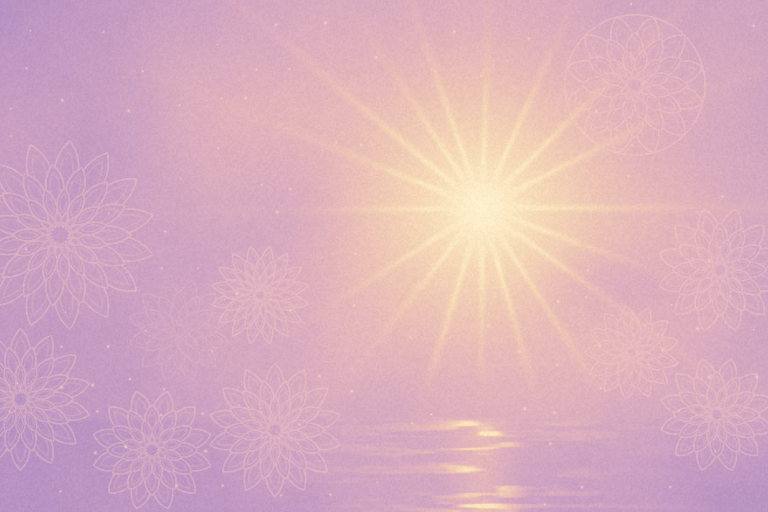
A Shadertoy shader for this background:

```glsl
// A pastel dawn: a sun with long rays in lavender clouds, a glittering sea below
// and faint line-drawn flowers. A tone value indexes a colour ramp; the flowers
// are rings of vesica petals folded around their centres.
#define SUN vec2(0.941, 0.594)
#define HORIZON 0.184
#define GLOW_FALLOFF 1.9
#define CLOUD_AMOUNT 1.7
#define RAY_STRENGTH 0.85
#define FLOWER_OPACITY 0.36
#define LINE_WIDTH 0.0007
#define SPARK_CELL 0.075
#define GRAIN 0.035

const float TAU = 6.28318;

const vec3 RAMP[7] = vec3[7](
    vec3(0.73, 0.58, 0.76), vec3(0.80, 0.63, 0.76), vec3(0.85, 0.67, 0.75),
    vec3(0.89, 0.71, 0.73), vec3(0.93, 0.77, 0.71), vec3(0.96, 0.84, 0.71),
    vec3(0.98, 0.90, 0.75));

// Ray directions in degrees, counterclockwise from the right
const float RAYS[18] = float[18](0., 27., 45., 66., 88., 109., 123., 140., 158.,
    181., 213., 232., 253., 270., 286., 303., 324., 340.);

// Flowers: centre, radius, petal count (negative adds an outer ring)
const vec4 FLOWERS[11] = vec4[11](
    vec4(0.117, 0.541, 0.185, 15.), vec4(0.508, 0.424, 0.096, 16.),
    vec4(0.537, 0.160, 0.130, 14.), vec4(0.297, 0.121, 0.118, 12.),
    vec4(0.040, 0.220, 0.138, 14.), vec4(1.240, 0.834, 0.137, -12.),
    vec4(1.406, 0.473, 0.122, 12.), vec4(1.234, 0.312, 0.092, 13.),
    vec4(1.400, 0.190, 0.112, 12.), vec4(0.350, 0.355, 0.100, 12.),
    vec4(0.693, 0.336, 0.075, 11.));

float hash(vec2 p) {
    vec3 q = fract(p.xyx * vec3(0.1031, 0.1030, 0.0973));
    q += dot(q, q.yzx + 33.33);
    return fract((q.x + q.y) * q.z);
}

float noise(vec2 p) {
    vec2 i = floor(p), f = fract(p);
    f *= f * (3.0 - 2.0 * f);
    return mix(mix(hash(i), hash(i + vec2(1, 0)), f.x),
               mix(hash(i + vec2(0, 1)), hash(i + vec2(1, 1)), f.x), f.y);
}

float fbm(vec2 p) {
    float sum = 0.0, amp = 0.5;
    for (int i = 0; i < 5; i++, amp *= 0.5) {
        sum += amp * noise(p);
        p = mat2(1.6, 1.2, -1.2, 1.6) * p + 7.3;
    }
    return sum;
}

float blob(vec2 p, vec2 centre, vec2 size) {
    vec2 q = (p - centre) / size;
    return exp(-dot(q, q));
}

// Signed distance to a pointed petal lying along x
float petal(vec2 p, float halfLength, float halfWidth) {
    p = abs(p.yx);
    float r = (halfLength * halfLength + halfWidth * halfWidth) / (2.0 * halfWidth);
    float d = r - halfWidth;
    return (p.y - halfLength) * d > p.x * halfLength
        ? length(p - vec2(0, halfLength)) : length(p + vec2(d, 0)) - r;
}

float stroke(float d, float px) {
    return 1.0 - smoothstep(LINE_WIDTH, LINE_WIDTH + px, abs(d));
}

// Petal rings from the outside in, each covering the one behind it
float flower(vec2 q, float radius, float petals, float px) {
    float ink = 0.0, count = abs(petals), r = length(q);
    for (int k = 4; k >= 1; k--) {
        float outer = radius * float(k) / 4.0, halfLength = outer * 0.32;
        float sector = TAU / count;
        float a = mod(atan(q.y, q.x) + 0.5 * sector * float(k), sector) - 0.5 * sector;
        vec2 local = r * vec2(cos(a), sin(a)) - vec2(outer - halfLength, 0);
        float d = petal(local, halfLength, outer * 1.9 / count);
        ink = max(ink * smoothstep(-px, px, d), stroke(d, px));
        ink = max(ink, 0.5 * stroke(petal(local, halfLength * 0.65, outer / count), px));
    }
    ink = max(ink, stroke(r - radius * 0.13, px));
    return petals < 0.0 ? max(ink, stroke(r - radius, px)) : ink;
}

void mainImage(out vec4 fragColor, in vec2 fragCoord) {
    float px = 1.0 / iResolution.y;
    vec2 p = fragCoord * px, s = p - SUN;
    float r = length(s);

    // Sky tone: radial glow, drifting clouds and a few broad patches
    float tone = (exp(-GLOW_FALLOFF * r) - 0.13) * 7.6;
    tone += CLOUD_AMOUNT * (fbm(p * 4.0 + 2.0) - 0.48) * smoothstep(0.08, 0.5, r);
    tone += 0.8 * blob(p, vec2(0.38, 0.80), vec2(0.16, 0.13));
    tone += 0.5 * blob(p, vec2(1.50, 0.75), vec2(0.20, 0.20));
    tone -= 0.9 * blob(p, vec2(1.20, 0.44), vec2(0.13, 0.07));
    tone -= 0.6 * blob(p, vec2(0.57, 0.58), vec2(0.10, 0.12));

    // Rays widen and fade with distance
    float rays = 0.0;
    for (int i = 0; i < 18; i++) {
        float a = radians(RAYS[i]);
        vec2 dir = vec2(cos(a), sin(a));
        float along = dot(s, dir), side = dot(s, vec2(-dir.y, dir.x));
        float reach = mix(0.18, 0.36, hash(vec2(i, 4)));
        float width = 0.003 + 0.018 * max(along, 0.0);
        rays += smoothstep(0.0, 0.06, along) * exp(-along / reach - side * side / (width * width));
    }
    tone += 2.0 * RAY_STRENGTH * rays * smoothstep(HORIZON, 0.3, p.y);

    // Sea: stretched ripples with a glittering column under the sun
    float sea = 1.0 - smoothstep(HORIZON - 0.012, HORIZON + 0.004, p.y);
    float ripple = noise(vec2(p.x * 7.0, p.y * 85.0)) * 0.6 + noise(vec2(p.x * 22.0, p.y * 170.0)) * 0.4;
    float bands = smoothstep(0.42, 0.75, ripple);
    float column = exp(-pow(s.x / 0.055, 2.0)), spread = exp(-pow(s.x / 0.26, 2.0));
    tone += sea * (bands * (2.6 * column + 1.5 * spread) + 1.4 * column - 0.35);

    vec3 col = RAMP[0] + 0.03 * vec3(-1, -1, 0.6) * clamp(-tone, 0.0, 1.0);
    for (int i = 1; i < 7; i++) col = mix(col, RAMP[i], clamp(tone - float(i - 1), 0.0, 1.0));
    col = mix(col, vec3(1.0, 0.95, 0.82), 0.8 * exp(-r * r / 0.0024));

    // Flower line work
    float ink = 0.0;
    for (int i = 0; i < 11; i++) {
        vec4 f = FLOWERS[i];
        vec2 q = p - f.xy;
        if (length(q) < f.z * 1.05)
            ink = max(ink, flower(q, f.z, f.w, px) * (i > 8 ? 0.45 : 1.0));
    }
    col = mix(col, vec3(0.97, 0.80, 0.76), FLOWER_OPACITY * ink);

    // Scattered sparks, one candidate per cell
    vec2 cell = floor(p / SPARK_CELL);
    vec2 offset = 0.15 + 0.7 * vec2(hash(cell + 3.0), hash(cell + 19.0));
    float d = length(p - (cell + offset) * SPARK_CELL);
    float size = mix(0.0012, 0.0032, hash(cell + 41.0));
    float spark = step(0.55, hash(cell + 67.0)) * exp(-d * d / (size * size));
    col = mix(col, vec3(1.0, 0.87, 0.74), 0.65 * spark);

    // Paper grain
    col += GRAIN * (noise(p * 310.0) - 0.5);
    fragColor = vec4(clamp(col, 0.0, 1.0), 1.0);
}
```
